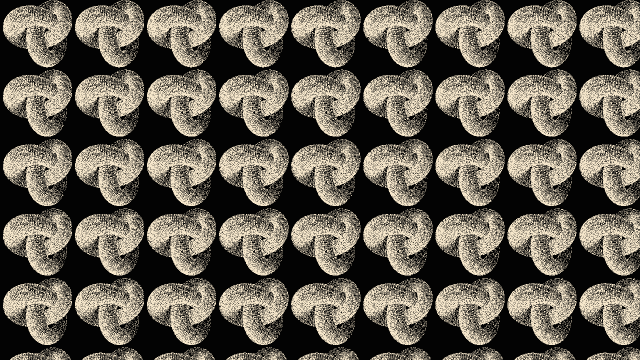
Reproduce this pattern procedurally as a Shadertoy shader.

```glsl
// Rows of stippled cream trefoil knots on black.

const float TAU = 6.2831853;

float hash(vec2 p) {
    vec3 q = fract(p.xyx * vec3(0.1031, 0.1030, 0.0973));
    q += dot(q, q.yzx + 33.33);
    return fract((q.x + q.y) * q.z);
}

vec2 polar(float angle) {
    return vec2(cos(angle), sin(angle));
}

// Knot centreline in xyz, tube radius in w; near and left parts are fattest.
vec4 strand(float t) {
    vec2 c = 2.0 * polar(0.87 + 2.0 * t) + polar(0.87 - t);
    c += (1.0 - cos(3.0 * t)) * vec2(0.2, 0.08);
    float z = -1.1 * sin(3.0 * t);
    return vec4(c, z, 0.89 - 0.085 * c.x + 0.09 * z);
}

// Staggered, jittered dots whose size follows the tone.
float stipple(vec2 uv, float tone) {
    vec2 grid = uv * vec2(174.0, 40.0) / TAU;
    grid.y += 0.5 * mod(floor(grid.x), 2.0);
    vec2 id = floor(grid);
    float grain = hash(id + 80.0);
    float jitter = hash(id.yx + 140.0);
    vec2 offset = fract(grid) - 0.5 - 0.36 * (vec2(grain, jitter) - 0.5);
    float size = 0.67 * sqrt(clamp(tone + 0.35 * (grain - 0.5), 0.0, 1.0));
    return 1.0 - smoothstep(size - 0.08, size + 0.08, length(offset));
}

// Amount of cream ink at a point of one tile.
float knot(vec2 p) {
    float top = -10.0, t = 0.0;

    // Front surface of the swept tube
    for (int i = 0; i < 72; i++) {
        float ti = TAU * float(i) / 72.0;
        vec4 s = strand(ti);
        vec2 d = p - s.xy;
        float h = s.w * s.w - dot(d, d);
        if (h > 0.0 && s.z + sqrt(h) > top) {
            top = s.z + sqrt(h);
            t = ti;
        }
    }
    if (top < -9.0) return 0.0;

    // Slide to the nearest centreline point for a smooth normal
    vec3 surface = vec3(p, top);
    vec3 tangent = (strand(t + 0.01).xyz - strand(t - 0.01).xyz) / 0.02;
    t += dot(surface - strand(t).xyz, tangent) / dot(tangent, tangent);
    vec3 n = normalize(surface - strand(t).xyz);

    // Light from the lower left, bright rim, dark recesses
    float rim = 1.0 - max(n.z, 0.0);
    float tone = 0.5 - 0.28 * (n.x + n.y) + 0.5 * rim * rim;
    tone *= mix(0.3, 1.0, smoothstep(-0.5, 1.0, top));
    tone = mix(tone, 1.0, smoothstep(0.72, 0.92, rim));

    vec2 side = normalize(vec2(-tangent.y, tangent.x));
    float around = atan(dot(n.xy, side), n.z);
    return stipple(vec2(t, around), tone);
}

void mainImage(out vec4 fragColor, in vec2 fragCoord) {
    vec2 pitch = vec2(0.2002, 0.1929);
    float ink = 0.0;

    // Four samples per pixel
    for (int i = 0; i < 4; i++) {
        vec2 sub = vec2(i % 2, i / 2) * 0.5 - 0.25;
        vec2 uv = (fragCoord + sub) / iResolution.y;
        uv.y = 1.003 - uv.y;
        vec2 p = (mod(uv, pitch) - vec2(0.1165, 0.0905)) / 0.0265;
        ink += 0.25 * knot(vec2(p.x, -p.y));
    }

    fragColor = vec4(mix(vec3(0.01), vec3(0.97, 0.91, 0.80), ink), 1.0);
}
```
